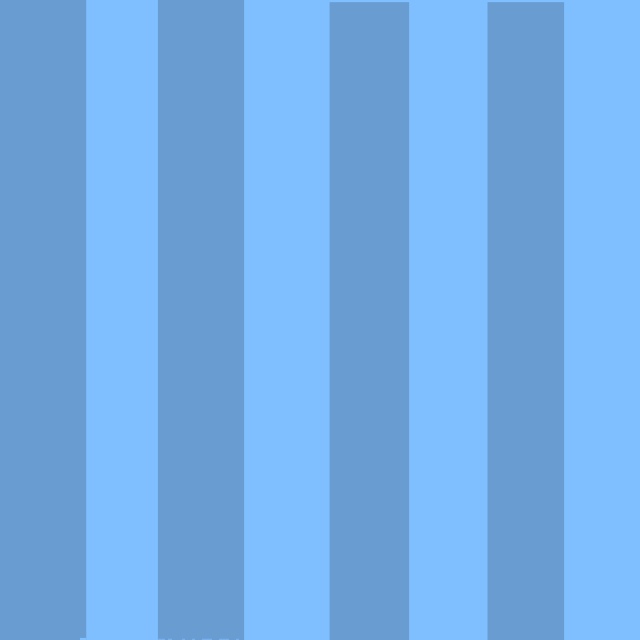
Give the GLSL for this pattern, as a Shadertoy shader.

```glsl
// Four dark blue vertical stripes on a light blue ground, slightly uneven in
// width and spacing. Each stripe is an antialiased box; the right pair stops
// just below the top edge, and the left pair is chipped along the bottom.

float hash(float n) {
    n = fract(n * 0.1031);
    n *= n + 33.33;
    return fract(n * (n + n));
}

// Coverage of the interval [low, high] at x, softened over one pixel
float band(float x, float low, float high, float pixel) {
    return clamp(min(x - low, high - x) / pixel + 0.5, 0.0, 1.0);
}

void mainImage(out vec4 fragColor, in vec2 fragCoord) {
    vec2 uv = fragCoord / iResolution.xy;
    vec2 pixel = 1.0 / iResolution.xy;

    // Hand-cut stripe edges, left to right
    vec4 leftEdge = vec4(-0.01, 0.2467, 0.515, 0.7617);
    vec4 rightEdge = vec4(0.1348, 0.3815, 0.6393, 0.8815);

    float stripes = 0.0;
    for (int i = 0; i < 4; i++) {
        float top = i < 2 ? 1.01 : 0.9966;
        float stripe = band(uv.x, leftEdge[i], rightEdge[i], pixel.x)
                     * band(uv.y, -0.01, top, pixel.y);
        stripes = max(stripes, stripe);
    }

    // Chipped corner of the first stripe
    float wear = band(uv.x, 0.125, 0.1348, pixel.x)
               * band(uv.y, -0.01, 0.0033, pixel.y);

    // Broken flecks under the second stripe
    float fleck = step(0.45, hash(floor(uv.x * 190.0)));
    wear = max(wear, 0.6 * fleck * band(uv.x, leftEdge.y, rightEdge.y, pixel.x)
                         * band(uv.y, -0.01, 0.002, pixel.y));

    vec3 lightBlue = vec3(0.5, 0.75, 1.0);
    vec3 darkBlue = vec3(0.41, 0.612, 0.82);
    fragColor = vec4(mix(lightBlue, darkBlue, stripes * (1.0 - wear)), 1.0);
}
```
